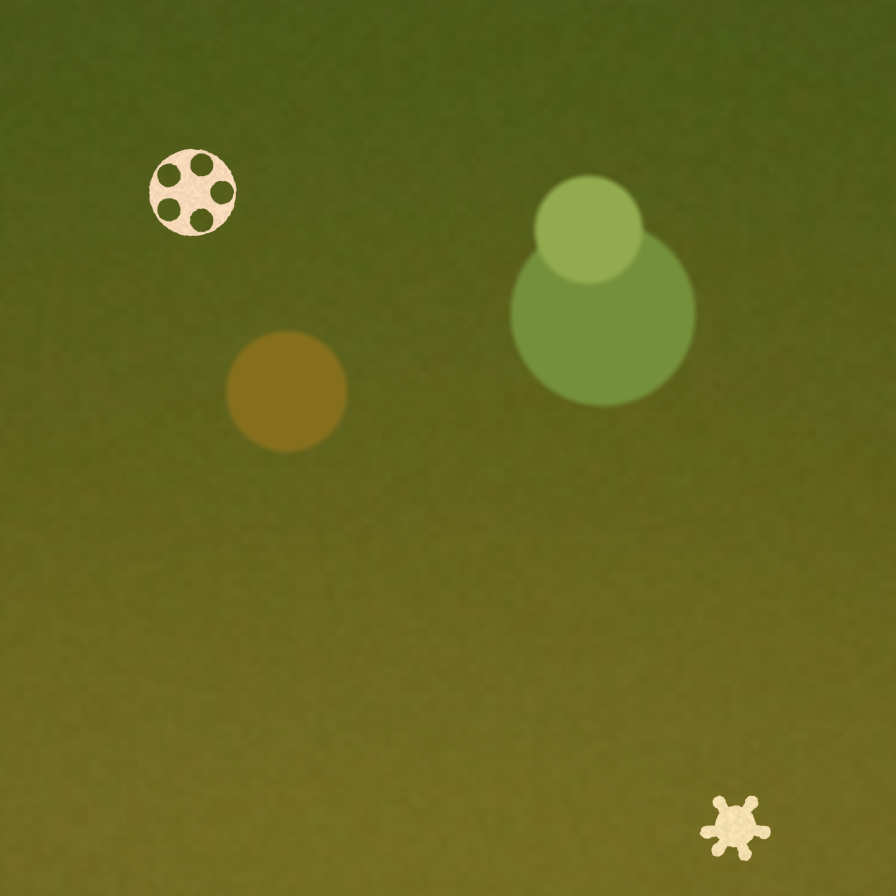
Write a WebGL 1 fragment shader that draws this background.

```glsl
precision highp float;
// Olive to ochre vertical gradient with soft mottling, carrying three soft discs
// and two small grainy cream emblems: a pierced disc and a knobbed star.
// Shapes are distance functions; the grain is value noise from a sine hash.

uniform vec2 u_resolution;

float hash(vec2 p) {
  return fract(sin(dot(p, vec2(127.1, 311.7))) * 43758.5453);
}

float noise(vec2 p) {
  vec2 i = floor(p);
  vec2 f = fract(p);
  f = f * f * (3.0 - 2.0 * f);
  return mix(mix(hash(i), hash(i + vec2(1.0, 0.0)), f.x),
             mix(hash(i + vec2(0.0, 1.0)), hash(i + 1.0), f.x), f.y);
}

float disc(vec2 p, vec2 center, float radius) {
  return length(p - center) - radius;
}

float segment(vec2 p, vec2 tip) {
  return length(p - tip * clamp(dot(p, tip) / dot(tip, tip), 0.0, 1.0));
}

float cover(float d, float softness) {
  return 1.0 - smoothstep(-softness, softness, d);
}

// Disc with a ring of five round holes
float piercedDisc(vec2 p) {
  float d = length(p) - 0.0485;
  for (int k = 0; k < 5; k++) {
    float a = float(k) * 1.2566;
    d = max(d, 0.0130 - length(p - 0.0326 * vec2(cos(a), sin(a))));
  }
  return d;
}

// Round body with six short limbs, the lower two set closer together
float knobbedStar(vec2 p) {
  float d = length(p) - 0.0232;
  for (int k = 0; k < 6; k++) {
    float n = float(k);
    float a = radians(n < 3.5 ? 67.5 * n - 11.0 : 56.0 * n + 9.0);
    vec2 tip = 0.0325 * vec2(cos(a), sin(a));
    d = min(d, min(segment(p, tip) - 0.0060, length(p - tip) - 0.0075));
  }
  return d;
}

void main() {
  float side = min(u_resolution.x, u_resolution.y);
  vec2 uv = gl_FragCoord.xy / u_resolution;
  vec2 p = (gl_FragCoord.xy - 0.5 * u_resolution) / side + 0.5;
  float pixel = 1.0 / side;

  // Gradient ground with faint corner shading
  vec3 color = mix(vec3(0.460, 0.430, 0.133), vec3(0.390, 0.388, 0.108),
                   smoothstep(0.0, 0.55, uv.y));
  color = mix(color, vec3(0.305, 0.358, 0.096), smoothstep(0.3, 1.05, uv.y));
  color *= 1.01 - 0.09 * dot(uv - 0.5, uv - 0.5);

  // Soft mottling, with red and green drifting apart
  float mottle = noise(p * 95.0) + 0.5 * noise(p * 210.0 + 7.0) - 0.75;
  float tint = noise(p * 60.0 + 31.0) - 0.5;
  color += 0.018 * mottle + tint * vec3(0.018, -0.010, 0.0);

  // Soft colored discs
  color = mix(color, vec3(0.520, 0.437, 0.115),
              cover(disc(p, vec2(0.320, 0.563), 0.0675), 0.005));
  color = mix(color, vec3(0.455, 0.565, 0.227),
              cover(disc(p, vec2(0.673, 0.650), 0.1030), 0.005));
  color = mix(color, vec3(0.575, 0.670, 0.305),
              cover(disc(p, vec2(0.657, 0.7435), 0.0600), 0.005));

  // Cream emblems with grainy fill and slightly rough edges
  float grain = noise(p * 330.0) - 0.5;
  float rough = 0.0014 * grain;
  float edge = max(0.8 * pixel, 0.0006);
  color = mix(color, vec3(0.965, 0.850, 0.720) + 0.07 * grain,
              cover(piercedDisc(p - vec2(0.215, 0.785)) + rough, edge));
  color = mix(color, vec3(0.955, 0.875, 0.680) + 0.07 * grain,
              cover(knobbedStar(p - vec2(0.8208, 0.0775)) + rough, edge));

  gl_FragColor = vec4(color, 1.0);
}
```
